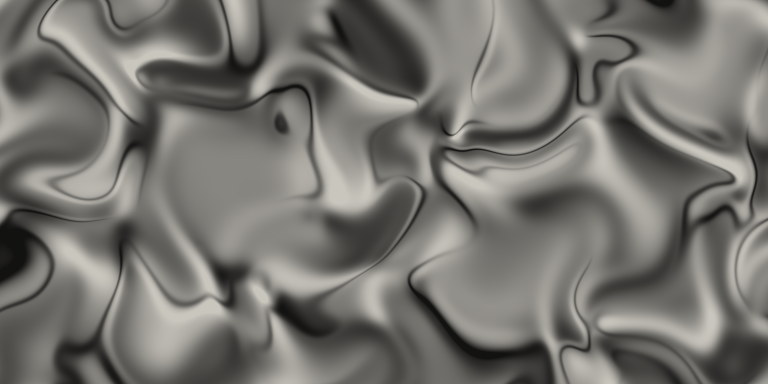
Give the GLSL for this texture, as a WebGL 1 fragment shader.

```glsl
precision highp float;
// Smoky grey folds: layered sine fields, warped twice, with bright ribbons and dark creases.

uniform vec2 u_resolution;

const float TAU = 6.2831853;
const float GOLDEN_ANGLE = 2.399963;
const int WAVES = 9;

const vec3 WARM_GREY = vec3(1.0, 0.985, 0.945);
const float MID_TONE = 0.465;
const float TONE_RANGE = 0.36;

float hash(float x) {
  return fract(sin(x * 12.9898) * 43758.5453);
}

// Sum of plane waves in spread directions, scaled to unit deviation
float waveField(vec2 p, float frequency, float seed) {
  float sum = 0.0;
  for (int i = 0; i < WAVES; i++) {
    float n = float(i);
    float angle = n * GOLDEN_ANGLE + seed;
    float k = frequency * mix(0.55, 1.4, hash(n + seed * 3.1));
    float phase = TAU * hash(n * 1.7 + seed * 7.3);
    sum += sin(k * dot(p, vec2(cos(angle), sin(angle))) + phase);
  }
  return sum * sqrt(2.0 / float(WAVES));
}

// Push a point sideways by two independent fields
vec2 warp(vec2 p, float amount, float frequency, float seed) {
  return p + amount * vec2(waveField(p, frequency, seed),
                           waveField(p, frequency, seed + 4.7));
}

// Bell around zero
float bell(float x, float sharpness) {
  return exp(-sharpness * x * x);
}

// Ease extremes towards the ends of the tone range
float compress(float tone, float middle, float range) {
  float x = (tone - middle) / range;
  return middle + range * 1.15 * x / sqrt(1.0 + 0.4 * x * x);
}

float foldTone(vec2 p) {
  vec2 bent = warp(p, 0.056, 13.0, 1.3);
  vec2 folded = warp(bent, 0.034, 22.0, 6.1);

  float shade = waveField(folded, 21.0, 2.9);
  float fold = waveField(folded, 17.0, 8.4);
  float depth = smoothstep(-1.2, 0.9, waveField(bent, 14.0, 5.2));

  float tone = 0.475 + 0.14 * shade;
  tone += 0.15 * depth * bell(fold - 0.6, 7.0);   // ribbon beside the crease
  tone -= 0.28 * depth * bell(fold, 26.0);        // crease
  return compress(tone, MID_TONE, TONE_RANGE);
}

void main() {
  vec2 p = gl_FragCoord.xy / u_resolution.y;
  float tone = clamp(foldTone(p), 0.07, 0.79);
  gl_FragColor = vec4(WARM_GREY * tone, 1.0);
}
```
